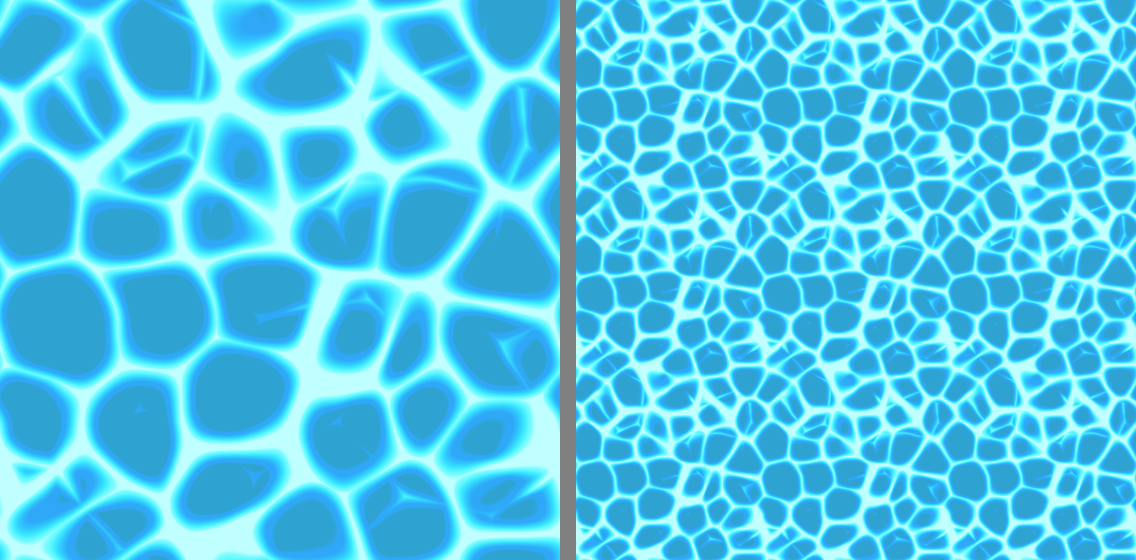
Left, the tile; right, the same tile 3 across and 3 down.
This texture is drawn by a Shadertoy shader. Its source:

```glsl
// Tiling stylised pool water: flat teal cells in a net of glowing caustic lines.
#define CELLS 6.0        // main net cells per side
#define FAINT_CELLS 4.0  // faint net cells per side
#define JITTER 0.86      // irregularity of the cells
#define ROUNDING 9.0     // lower is rounder cells, wider junctions
#define WEAK_EDGE 0.12   // how far weak lines fade
#define FAINT_FADE 0.13  // dimming of the faint net
#define WARP 0.042       // bending of the lines
#define SHEET 0.14       // strength of broad light patches
#define WISP 0.05        // strength of fine light variation
#define TEAL_DEPTH 0.30  // depth where the flat teal starts

vec2 hash2(vec2 cell, float seed) {
    vec3 q = fract(vec3(cell.xyx + seed * 7.31 + 3.7) * vec3(0.1031, 0.1030, 0.0973));
    q += dot(q, q.yzx + 33.33);
    return fract((q.xx + q.yz) * q.zy);
}

// Value noise, two channels, wrapping every n cells
vec2 noise2(vec2 uv, float n, float seed) {
    vec2 p = uv * n, i = floor(p), f = p - i;
    f = f * f * f * (f * (f * 6.0 - 15.0) + 10.0);
    vec2 a = hash2(mod(i, n), seed);
    vec2 b = hash2(mod(i + vec2(1, 0), n), seed);
    vec2 c = hash2(mod(i + vec2(0, 1), n), seed);
    vec2 d = hash2(mod(i + vec2(1, 1), n), seed);
    return mix(mix(a, b, f.x), mix(c, d, f.x), f.y);
}

// Rounded distance from the cell borders; each border has its own strength
float netDepth(vec2 uv, float n, float seed) {
    vec2 p = uv * n, base = floor(p - 0.5) - 1.0;
    float near[16];
    vec2 id[16];
    float closest = 9.0;
    for (int k = 0; k < 16; k++) {
        vec2 cell = base + vec2(k % 4, k / 4);
        id[k] = mod(cell, n);
        vec2 site = cell + 0.5 + JITTER * (hash2(id[k], seed) - 0.5);
        near[k] = distance(p, site);
        closest = min(closest, near[k]);
    }
    float total = 0.0;
    for (int k = 0; k < 16; k++) {
        near[k] = exp(-ROUNDING * (near[k] - closest));
        total += near[k];
    }
    // Blend the strengths of all borders by how close they are
    float weight = 0.0, fade = 0.0;
    for (int i = 0; i < 15; i++) {
        for (int j = i + 1; j < 16; j++) {
            float w = near[i] * near[j];
            weight += w;
            fade += w * hash2(id[i] + id[j], seed + 5.0).x;
        }
    }
    float depth = -log(max(total - 1.0, 0.0001)) / ROUNDING;
    return depth + WEAK_EDGE * fade / weight;
}

float softMin(float a, float b, float r) {
    float h = max(r - abs(a - b), 0.0) / r;
    return min(a, b) - h * h * r * 0.25;
}

// Colour from the glowing line core down to the flat cell floor
vec3 waterColor(float depth) {
    vec3 glow = vec3(0.75, 1.00, 1.00);
    vec3 aqua = vec3(0.42, 0.98, 1.00);
    vec3 cyan = vec3(0.22, 0.91, 1.00);
    vec3 sky  = vec3(0.19, 0.78, 0.99);
    vec3 blue = vec3(0.18, 0.66, 0.97);
    vec3 teal = vec3(0.18, 0.64, 0.82);
    vec3 c = mix(glow, aqua, smoothstep(0.02, 0.09, depth));
    c = mix(c, cyan, clamp((depth - 0.09) / 0.05, 0.0, 1.0));
    c = mix(c, sky, clamp((depth - 0.14) / 0.045, 0.0, 1.0));
    c = mix(c, blue, clamp((depth - 0.185) / 0.05, 0.0, 1.0));
    return mix(c, teal, smoothstep(-0.02, 0.02, depth - TEAL_DEPTH));
}

void mainImage(out vec4 fragColor, in vec2 fragCoord) {
    vec2 uv = fragCoord / iResolution.xy;

    // Bend the plane so the lines curve
    vec2 bent = uv + WARP * (noise2(uv, 5.0, 1.0) - 0.5);
    bent += 0.2 * WARP * (noise2(uv, 13.0, 2.0) - 0.5);

    // Main net over a patchy, fainter one
    float depth = netDepth(bent, CELLS, 3.0);
    float faint = netDepth(bent + 0.07, FAINT_CELLS, 8.0) * CELLS / FAINT_CELLS;
    float gate = smoothstep(0.35, 0.75, noise2(uv, 4.0, 11.0).x);
    depth = softMin(depth, faint + FAINT_FADE + 0.25 * gate, 0.06);

    // Broad sheets of light and fine wisps
    vec2 drift = bent + 0.08 * (noise2(bent, 7.0, 14.0) - 0.5);
    depth -= SHEET * smoothstep(0.5, 0.85, noise2(drift, 5.0, 17.0).x);
    depth += WISP * (noise2(drift, 12.0, 19.0).x - 0.5);

    fragColor = vec4(waterColor(depth), 1.0);
}
```
